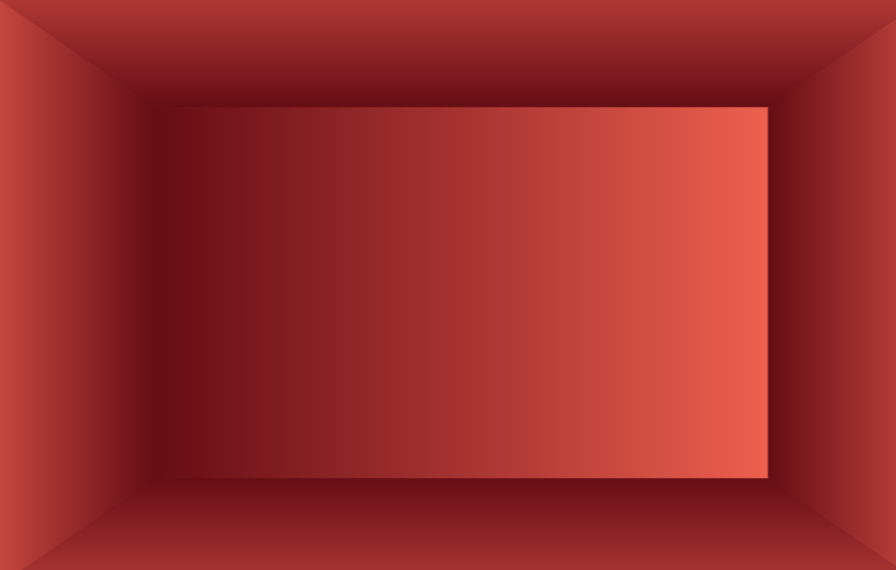
Write a Shadertoy shader that draws this background.

```glsl
#define BACK_MIN vec2(0.173, 0.161)
#define BACK_MAX vec2(0.857, 0.812)
#define SEAM_SLOPE 1.081
#define SIDE_GAIN 3.85
#define FLAT_GAIN 3.0
#define DARK_RED vec3(0.400, 0.050, 0.080)
#define MID_RED vec3(0.650, 0.200, 0.188)
#define LIGHT_RED vec3(0.930, 0.375, 0.305)

// Three-stop ramp from shadow to light
vec3 redRamp(float t) {
    t = clamp(t, 0.0, 1.0);
    vec3 shade = mix(DARK_RED, MID_RED, min(t * 2.0, 1.0));
    return mix(shade, LIGHT_RED, max(t * 2.0 - 1.0, 0.0));
}

void mainImage(out vec4 fragColor, in vec2 fragCoord) {
    vec2 uv = fragCoord / iResolution.xy;
    float pixel = 1.0 / iResolution.y;

    // Distance outward from the back wall, per axis
    vec2 outward = max(BACK_MIN - uv, uv - BACK_MAX);
    float sideDepth = outward.x * SEAM_SLOPE;
    float flatDepth = outward.y;

    // Side walls, ceiling and floor meet along the slanted seams
    vec3 sideWall = redRamp(sideDepth * SIDE_GAIN);
    vec3 flatWall = redRamp(flatDepth * FLAT_GAIN);
    float seam = smoothstep(-pixel, pixel, flatDepth - sideDepth);
    vec3 color = mix(sideWall, flatWall, seam);

    // Back wall, lit from the right
    float across = (uv.x - BACK_MIN.x) / (BACK_MAX.x - BACK_MIN.x);
    float edge = max(sideDepth, flatDepth);
    float backMask = 1.0 - smoothstep(-pixel, pixel, edge);
    color = mix(color, redRamp(across), backMask);

    fragColor = vec4(color, 1.0);
}
```
